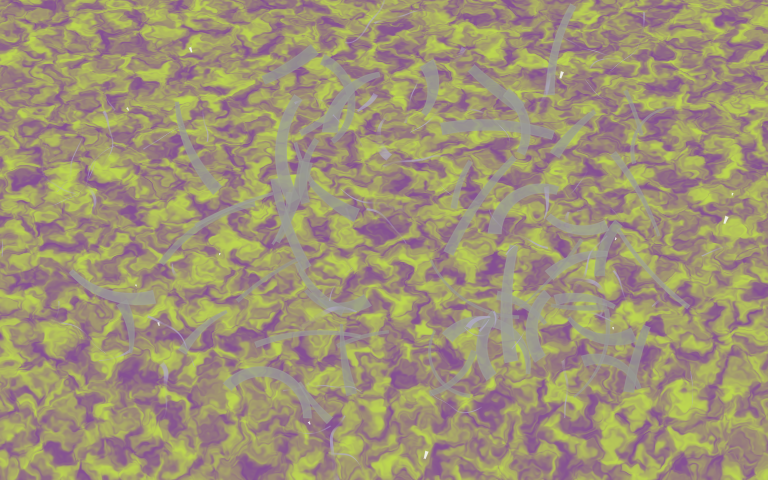
Give the GLSL for this texture, as a Shadertoy shader.

```glsl
// Mottled yellow-green and purple ground strewn with translucent grey curved strips.

const vec3 PURPLE = vec3(0.52, 0.31, 0.575);
const vec3 YELLOW = vec3(0.74, 0.85, 0.31);
const vec3 GREY = vec3(0.60, 0.605, 0.585);
const vec3 LAVENDER = vec3(0.70, 0.67, 0.80);
const vec3 WHITE = vec3(0.96);
const float TAU = 6.2831853;

float hash(vec2 p) {
    vec3 q = fract(p.xyx * vec3(0.1031, 0.1030, 0.0973));
    q += dot(q, q.yzx + 33.33);
    return fract((q.x + q.y) * q.z);
}

// Slope of a random direction at a lattice corner
float corner(vec2 cell, vec2 offset) {
    float angle = TAU * hash(cell);
    return dot(vec2(cos(angle), sin(angle)), offset);
}

// Gradient noise around zero
float noise(vec2 p) {
    vec2 i = floor(p), f = fract(p);
    vec2 u = f * f * f * (f * (f * 6.0 - 15.0) + 10.0);
    vec2 e = vec2(0.0, 1.0);
    return mix(mix(corner(i, f), corner(i + e.yx, f - e.yx), u.x),
               mix(corner(i + e.xy, f - e.xy), corner(i + e.yy, f - e.yy), u.x), u.y);
}

float fbm(vec2 p) {
    float sum = 0.0, amplitude = 0.5;
    for (int i = 0; i < 3; i++) {
        sum += amplitude * noise(p);
        p = mat2(0.8, 0.6, -0.6, 0.8) * p * 2.03 + 17.3;
        amplitude *= 0.5;
    }
    return sum;
}

// Small curled blotches crossed by thin dark veins, finer and flatter near the top
vec3 ground(vec2 p) {
    vec2 q = p * vec2(20.0, 19.0 + 9.0 * p.y) + 40.0;
    vec2 warp = vec2(fbm(q * 0.8), fbm(q * 0.8 + 61.0));
    q += 1.8 * warp;
    float blotch = fbm(q);
    float vein = 1.0 - smoothstep(0.0, 0.13, abs(fbm(q * 0.8 + 90.0)));
    float tone = 0.54 + blotch - 0.13 * vein;
    return mix(PURPLE, YELLOW, smoothstep(0.10, 0.90, tone));
}

// Distance to a tapered strip bent along a circle, with square ends
float strip(vec2 p, float angle, float radius, float halfLength, float halfWidth, float taper) {
    float c = cos(angle), s = sin(angle);
    p = mat2(c, -s, s, c) * p;
    float along = radius * atan(p.x, radius - p.y);
    float across = abs(length(p - vec2(0.0, radius)) - radius);
    float width = halfWidth * (1.0 + taper * clamp(along / halfLength, -1.0, 1.0));
    return max(across - width, abs(along) - halfLength);
}

float coverage(float d, float pixel) {
    return 1.0 - smoothstep(-0.7 * pixel, 0.7 * pixel, d);
}

// Random place, drawn towards the middle as gather goes from 0 to 1
vec2 scatter(float id, float seed, float aspect, float gather) {
    vec2 a = vec2(hash(vec2(id, seed)), hash(vec2(id, seed + 1.0)));
    vec2 b = vec2(hash(vec2(id, seed + 2.0)), hash(vec2(id, seed + 3.0)));
    return mix(a, 0.5 * (a + b), gather) * vec2(aspect, 1.0);
}

// Layer of grey strips of mixed width and bend
vec3 addStrips(vec3 color, vec2 p, float aspect, float pixel) {
    for (int i = 0; i < 56; i++) {
        float id = float(i);
        vec2 center = scatter(id, 11.0, aspect, 0.6);
        float size = hash(vec2(id, 21.0));
        float halfLength = mix(0.05, 0.125, hash(vec2(id, 22.0)));
        float halfWidth = mix(0.003, 0.0125, size);
        float radius = 0.09 + 0.7 * pow(hash(vec2(id, 23.0)), 1.5);
        float taper = 0.6 * hash(vec2(id, 24.0));
        float d = strip(p - center, TAU * hash(vec2(id, 25.0)), radius, halfLength, halfWidth, taper);
        float rim = smoothstep(-0.004, 0.0, d);
        vec3 tint = GREY + 0.02 * rim + 0.03 * (hash(vec2(id, 26.0)) - 0.5);
        color = mix(color, tint, mix(0.66, 0.80, size) * coverage(d, pixel));
    }
    return color;
}

// Faint broken threads
vec3 addThreads(vec3 color, vec2 p, float aspect, float pixel) {
    float fade = smoothstep(-0.2, 0.3, noise(p * 20.0 + 5.0));
    vec2 bent = p + 0.015 * vec2(noise(p * 16.0), noise(p * 16.0 + 33.0));
    for (int i = 0; i < 64; i++) {
        float id = float(i);
        vec2 center = scatter(id, 41.0, aspect, 0.4);
        float halfLength = mix(0.015, 0.08, hash(vec2(id, 51.0)));
        float halfWidth = mix(0.0008, 0.005, pow(hash(vec2(id, 52.0)), 3.0));
        float radius = mix(0.04, 0.25, hash(vec2(id, 53.0)));
        float d = strip(bent - center, TAU * hash(vec2(id, 54.0)), radius, halfLength, halfWidth, 0.6);
        color = mix(color, LAVENDER, mix(0.1, 0.7, fade) * coverage(d, max(pixel, 0.002)));
    }
    return color;
}

// Tiny bright flecks
vec3 addFlecks(vec3 color, vec2 p, float aspect, float pixel) {
    for (int i = 0; i < 12; i++) {
        float id = float(i);
        float size = pow(hash(vec2(id, 71.0)), 2.0);
        float angle = TAU * (0.25 + 0.2 * (hash(vec2(id, 72.0)) - 0.5));
        float d = strip(p - scatter(id, 61.0, aspect, 0.3), angle, 1.0,
                        mix(0.002, 0.009, size), mix(0.0012, 0.003, size), 0.3);
        color = mix(color, WHITE, 0.9 * coverage(d, pixel));
    }
    return color;
}

void mainImage(out vec4 fragColor, in vec2 fragCoord) {
    float pixel = 1.0 / iResolution.y, aspect = iResolution.x * pixel;
    vec2 p = fragCoord * pixel;
    vec3 color = addStrips(ground(p), p, aspect, pixel);
    color = addThreads(color, p, aspect, pixel);
    fragColor = vec4(addFlecks(color, p, aspect, pixel), 1.0);
}
```
